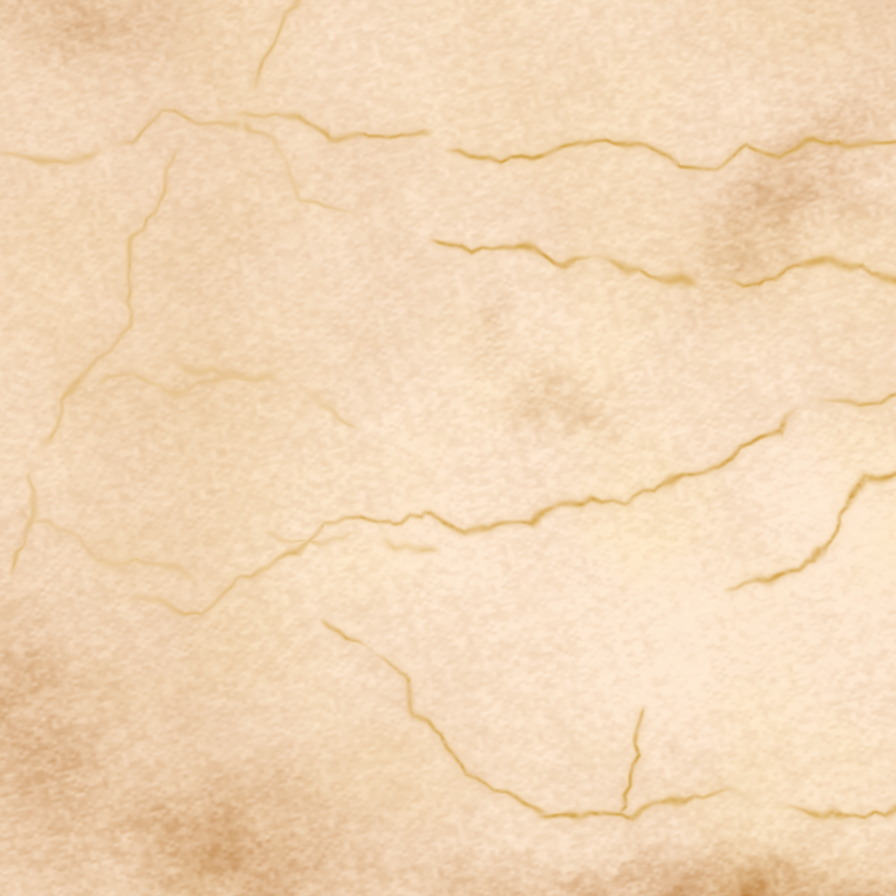
Write a Shadertoy shader that draws this texture.

```glsl
// Warm cream plaster with brown stains and thin, broken veins of gold.

float hash(vec2 p) {
    return fract(sin(dot(p, vec2(127.1, 311.7))) * 43758.5453);
}

float noise(vec2 p) {
    vec2 i = floor(p), f = fract(p);
    f = f * f * (3.0 - 2.0 * f);
    return mix(mix(hash(i), hash(i + vec2(1, 0)), f.x),
               mix(hash(i + vec2(0, 1)), hash(i + vec2(1, 1)), f.x), f.y);
}

float fbm(vec2 p) {
    float sum = 0.0, amp = 0.5;
    for (int i = 0; i < 4; i++) {
        sum += amp * noise(p);
        p = mat2(0.8, 0.6, -0.6, 0.8) * p * 2.03 + 7.3;
        amp *= 0.5;
    }
    return sum / 0.9375;
}

// Piecewise linear noise in -1..1: gives the veins their corners
float jag(float x, float seed) {
    float i = floor(x);
    return 2.0 * mix(hash(vec2(i, seed)), hash(vec2(i + 1.0, seed)), x - i) - 1.0;
}

// Sideways drift of a vein at distance s along its spine
float drift(float s, float len, float seed) {
    float taper = clamp(min(s, len - s) * 9.0, 0.0, 1.0);
    return taper * (0.036 * jag(s * 10.0, seed) + 0.013 * jag(s * 27.0, seed + 3.0))
         + 0.0035 * jag(s * 85.0, seed + 5.0);
}

// Opacity of one vein running from a to b
float vein(vec2 p, vec2 a, vec2 b, float seed) {
    float len = length(b - a);
    vec2 dir = (b - a) / len;
    float s = dot(p - a, dir);
    float across = dot(p - a, vec2(-dir.y, dir.x));
    float offset = drift(s, len, seed);
    float slope = (drift(s + 0.002, len, seed) - offset) / 0.002;
    float d = abs(across - offset) / sqrt(1.0 + slope * slope);

    float swell = noise(vec2(s * 45.0, seed));
    float width = 0.0024 + 0.0036 * swell * swell * swell;
    float line = exp(-d * d / (width * width));
    float gaps = smoothstep(0.0, 0.28, noise(vec2(s * 16.0, seed + 20.0)));
    float ends = smoothstep(-0.006, 0.010, s) * smoothstep(-0.006, 0.010, len - s);
    float strength = 0.65 + 0.45 * noise(vec2(s * 60.0, seed + 40.0));
    return ends * gaps * (strength * line + 0.12 * exp(-d * d / 0.00007));
}

float blot(vec2 p, vec2 centre, vec2 radius) {
    vec2 q = (p - centre) / radius;
    return exp(-dot(q, q));
}

void mainImage(out vec4 fragColor, in vec2 fragCoord) {
    vec2 p = fragCoord / iResolution.y;
    vec2 warped = p + 0.08 * (vec2(fbm(p * 8.0), fbm(p * 8.0 + 31.0)) - 0.5);

    // Broad light and cloudy tone
    float glow = blot(warped, vec2(0.76, 0.33), vec2(0.40, 0.26));
    float tone = -0.08 + 1.4 * glow + 2.1 * (fbm(p * 5.0 + 3.0) - 0.5);

    // Brown stains, mottled inside
    float stain = 2.0 * blot(warped, vec2(0.0, 0.16), vec2(0.16, 0.16))
                + 2.8 * blot(warped, vec2(0.26, 0.03), vec2(0.12, 0.09))
                + 5.5 * blot(warped, vec2(0.79, -0.02), vec2(0.23, 0.05))
                + 2.0 * blot(warped, vec2(0.05, 1.0), vec2(0.13, 0.06))
                + 1.5 * blot(warped, vec2(0.61, 0.55), vec2(0.06, 0.04))
                + 1.0 * blot(warped, vec2(0.54, 0.64), vec2(0.03, 0.05));
    vec2 slant = mat2(0.77, -0.64, 0.64, 0.77) * (warped - vec2(0.89, 0.77));
    stain += 2.8 * blot(slant, vec2(0.0), vec2(0.13, 0.05));
    stain *= 0.2 + 1.6 * fbm(p * 24.0);

    // Fine plaster grain, slightly stretched sideways
    vec2 tilted = mat2(0.97, -0.24, 0.24, 0.97) * p;
    float grain = 0.9 * (noise(tilted * vec2(95.0, 150.0)) - 0.5)
                + 1.4 * (noise(tilted * vec2(180.0, 250.0) + 9.0) - 0.5);
    tone += grain * (0.85 + 0.3 * min(stain, 2.0)) - stain;
    tone = tone > 1.25 ? 1.25 + 0.35 * (tone - 1.25) : tone;

    vec3 color = vec3(0.954, 0.848, 0.735) + tone * vec3(0.029, 0.046, 0.062);
    float yellow = smoothstep(0.40, 0.75, fbm(p * 7.0 + 50.0));
    color.b -= yellow * (0.018 + 0.022 * glow);

    // Gold veins: start and end of each spine
    vec4 spines[12] = vec4[12](
        vec4(0.00, 0.83, 0.27, 0.86), vec4(0.26, 0.87, 0.48, 0.85),
        vec4(0.50, 0.83, 1.02, 0.84), vec4(0.28, 0.90, 0.34, 1.02),
        vec4(0.27, 0.86, 0.43, 0.73), vec4(0.48, 0.73, 1.02, 0.68),
        vec4(0.20, 0.83, 0.01, 0.36), vec4(0.12, 0.32, 1.02, 0.56),
        vec4(0.81, 0.34, 1.02, 0.48), vec4(0.36, 0.31, 0.61, 0.09),
        vec4(0.60, 0.09, 1.02, 0.10), vec4(0.69, 0.09, 0.72, 0.21));
    float gold = 0.0;
    for (int i = 0; i < 12; i++) {
        gold = max(gold, vein(p, spines[i].xy, spines[i].zw, float(i) * 11.0 + 2.0));
    }
    // Faint side veins scattered over the left half
    for (int i = 0; i < 4; i++) {
        float k = float(i);
        vec2 start = vec2(0.02 + 0.09 * k, 0.30 + 0.35 * hash(vec2(k, 4.0)));
        vec2 reach = vec2(0.20, 0.16 * (hash(vec2(k, 9.0)) - 0.5));
        gold = max(gold, 0.6 * vein(p, start, start + reach, k * 7.0 + 200.0));
    }
    gold *= mix(0.5, 0.88, smoothstep(0.2, 0.6, p.x)) * (0.85 + 0.4 * grain);
    color = mix(color, vec3(0.84, 0.66, 0.33), clamp(gold, 0.0, 1.0));

    fragColor = vec4(clamp(color, 0.0, 1.0), 1.0);
}
```
